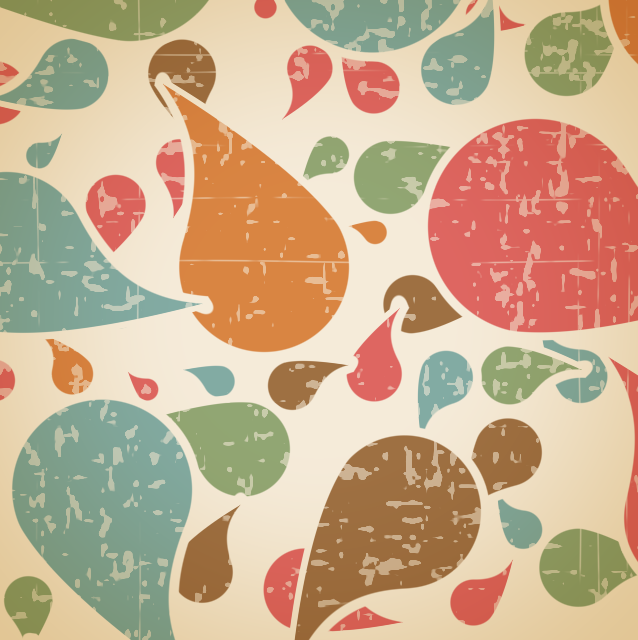
Write a WebGL 1 fragment shader that draws this pattern.

```glsl
precision highp float;
// Retro pattern of nested, curling paisley drops on cream paper with worn scratches.
uniform vec2 u_resolution;

const float GAP = 0.014;
const float TAIL = 2.3;
const vec3 CREAM = vec3(0.96, 0.92, 0.85);
const vec3 TEAL = vec3(0.51, 0.67, 0.64);
const vec3 RED = vec3(0.87, 0.40, 0.38);
const vec3 GREEN = vec3(0.57, 0.65, 0.45);
const vec3 BROWN = vec3(0.62, 0.44, 0.26);
const vec3 ORANGE = vec3(0.85, 0.52, 0.26);

struct Drop { vec2 center; float radius; float angle; float bend; float pick; };

vec3 heads[18]; // centre and radius: nine large drops, then nine medium ones

float hash(vec2 p) {
  return fract(sin(dot(p, vec2(127.1, 311.7))) * 4375.85);
}

float noise(vec2 p) {
  vec2 i = floor(p), f = fract(p);
  f = f * f * (3.0 - 2.0 * f);
  float low = mix(hash(i), hash(i + vec2(1.0, 0.0)), f.x);
  float high = mix(hash(i + vec2(0.0, 1.0)), hash(i + 1.0), f.x);
  return mix(low, high, f.y);
}

// Distance from p to the first heads already placed
float clearance(vec2 p, int placed) {
  float space = 1.0;
  for (int j = 0; j < 18; j++) {
    if (j >= placed) break;
    space = min(space, distance(p, heads[j].xy) - heads[j].z);
  }
  return space;
}

// One of the nine drops around p on a staggered, jittered grid
Drop scatter(vec2 p, float index, float size, vec2 radii, float seed, int placed) {
  float row = floor(p.y / size) + floor(index / 3.0) - 1.0;
  float shift = 0.5 * mod(row, 2.0);
  float column = floor(p.x / size - shift) + mod(index, 3.0) - 1.0;
  vec2 id = vec2(column, row) + seed;
  vec2 jitter = 0.24 * (vec2(hash(id), hash(id + 5.3)) - 0.5);
  Drop drop;
  drop.center = size * (vec2(column + shift, row) + 0.5 + jitter);
  float wanted = mix(radii.x, radii.y, hash(id + 9.1));
  drop.radius = min(wanted, clearance(drop.center, placed) - GAP);
  if (drop.radius < 0.017) drop.radius = -1.0;
  drop.angle = 1.0472 * (floor(6.0 * hash(id + 2.7)) + 0.3 + 0.4 * hash(id + 7.9));
  drop.bend = mix(0.12, 0.34, hash(id + 3.9)) * sign(hash(id + 6.1) - 0.5);
  drop.pick = fract(0.14 + 0.618 * column + 0.755 * row + 0.37 * seed);
  return drop;
}

// Round head with a tapering tail along a parabola
float dropDistance(vec2 p, float radius, float angle, float bend) {
  float c = cos(angle), s = sin(angle);
  vec2 q = vec2(c * p.x + s * p.y, c * p.y - s * p.x) / radius;
  float t = clamp(q.x - 0.3, 0.0, TAIL - 0.3);
  q.y = abs(q.y - bend * t * t) * (1.0 + 0.12 * t * t);
  float b = 1.0 / TAIL, a = sqrt(1.0 - b * b);
  float k = a * q.x - b * q.y;
  float d = a * q.y + b * q.x - 1.0;
  if (k < 0.0) d = length(q) - 1.0;
  else if (k > a * TAIL) d = length(q - vec2(TAIL, 0.0));
  return radius * d / sqrt(1.0 + 4.0 * bend * bend * t * t);
}

vec3 dropColor(float pick) {
  vec3 color = mix(TEAL, RED, step(0.29, pick));
  color = mix(color, GREEN, step(0.57, pick));
  color = mix(color, BROWN, step(0.75, pick));
  return mix(color, ORANGE, step(0.88, pick));
}

// Front to back: a drop hides what lies under its cream rim
void paint(vec2 p, Drop drop, float soft, inout vec4 ink, inout float open) {
  if (drop.radius < 0.0) return;
  float d = dropDistance(p - drop.center, drop.radius, drop.angle, drop.bend);
  float fill = open * (1.0 - smoothstep(-soft, soft, d));
  ink += fill * vec4(dropColor(drop.pick), 1.0);
  open *= smoothstep(-soft, soft, d - GAP);
}

// Broken hairlines along x plus flecks stretched the same way
float scratches(vec2 p, float seed, float soft) {
  float wear = 0.0;
  for (int k = 0; k < 5; k++) {
    float n = float(k) + seed;
    float y = hash(vec2(n, 1.7)) + 0.002 * sin(9.0 * p.x + n);
    float line = 1.0 - smoothstep(0.0, 0.001 + soft, abs(p.y - y));
    float broken = smoothstep(0.35, 0.7, 0.6 * noise(vec2(p.x * 6.0, n)) + 0.4 * noise(vec2(p.x * 50.0, n)));
    wear = max(wear, line * broken);
  }
  float grain = 0.6 * noise(p * vec2(28.0, 75.0) + seed) + 0.4 * noise(p * vec2(90.0, 150.0) + seed);
  float patches = smoothstep(0.3, 0.8, noise(p * 6.0 + seed));
  return max(wear, smoothstep(0.75, 0.79, grain + 0.12 * patches - 0.03));
}

void main() {
  vec2 uv = gl_FragCoord.xy / u_resolution.y;
  float soft = 0.9 / u_resolution.y;
  vec4 ink = vec4(0.0);
  float open = 1.0;

  // Large, medium and small drops, each fitted between the earlier heads
  for (int i = 0; i < 9; i++) {
    Drop drop = scatter(uv, float(i), 0.42, vec2(0.11, 0.185), 0.0, 0);
    heads[i] = vec3(drop.center, drop.radius);
    paint(uv, drop, soft, ink, open);
  }
  for (int i = 0; i < 9; i++) {
    Drop drop = scatter(uv, float(i), 0.2, vec2(0.06, 0.085), 11.0, 9);
    heads[i + 9] = vec3(drop.center, drop.radius);
    paint(uv, drop, soft, ink, open);
  }
  for (int i = 0; i < 9; i++) {
    Drop drop = scatter(uv, float(i), 0.115, vec2(0.032, 0.05), 23.0, 18);
    paint(uv, drop, soft, ink, open);
  }

  // Paper, wear and warm darkening towards the corners
  vec3 color = ink.rgb + CREAM * (1.0 - ink.a);
  float wear = max(scratches(uv, 2.0, soft), scratches(uv.yx, 31.0, soft));
  color = mix(color, CREAM, 0.55 * wear);
  float edge = smoothstep(0.2, 0.75, length(gl_FragCoord.xy / u_resolution - 0.5));
  gl_FragColor = vec4(color * mix(vec3(1.0), vec3(0.92, 0.84, 0.68), edge), 1.0);
}
```
